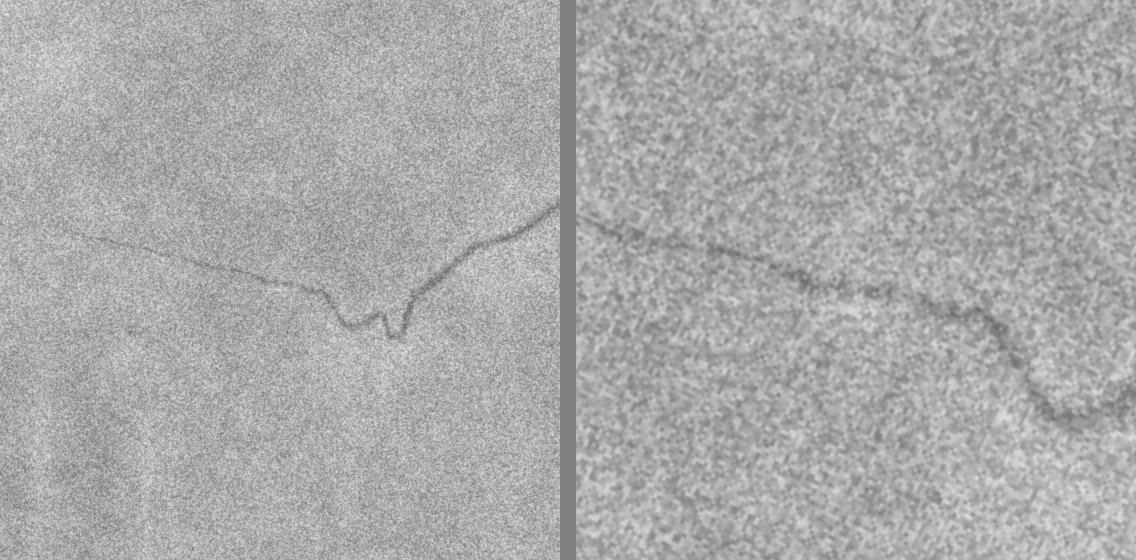
Left, the full canvas; right, a detail of the centre.
A WebGL 1 fragment shader for this texture:

```glsl
precision highp float;
// Grey, weathered plaster with one crack that widens to the right.
// The crack is a height curve built from ramps; soft blots and layered value
// noise make the stains, and two rotated fine noise layers make the grain.

uniform vec2 u_resolution;

const float BASE_GREY = 0.676;
const float STAIN_STRENGTH = 1.25;
const float GRAIN_STRENGTH = 1.42;

float hash(vec2 cell) {
  vec3 q = fract(vec3(cell.xyx) * 0.1031);
  q += dot(q, q.yzx + 33.33);
  return fract((q.x + q.y) * q.z);
}

// Smooth value noise, centred on zero.
float noise(vec2 p) {
  vec2 cell = floor(p);
  vec2 f = fract(p);
  f = f * f * (3.0 - 2.0 * f);
  float low = mix(hash(cell), hash(cell + vec2(1.0, 0.0)), f.x);
  float high = mix(hash(cell + vec2(0.0, 1.0)), hash(cell + 1.0), f.x);
  return mix(low, high, f.y) - 0.5;
}

vec2 rotate(vec2 p, float angle) {
  float c = cos(angle);
  float s = sin(angle);
  return vec2(c * p.x - s * p.y, s * p.x + c * p.y);
}

float layeredNoise(vec2 p) {
  float sum = 0.0;
  float weight = 0.5;
  for (int i = 0; i < 4; i++) {
    sum += weight * noise(p);
    p = rotate(p, 0.7) * 2.1 + 17.0;
    weight *= 0.6;
  }
  return sum;
}

// Soft elliptical blot: 1 at the centre, fading outwards.
float blot(vec2 p, vec2 centre, vec2 radius) {
  vec2 d = (p - centre) / radius;
  return exp(-dot(d, d));
}

float ramp(float start, float end, float x) {
  return clamp((x - start) / (end - start), 0.0, 1.0);
}

// Height of the crack: long slope, two dips, then a stepped climb.
float crackHeight(float x) {
  float y = 0.599 - 0.120 * ramp(0.07, 0.57, x);
  y -= 0.060 * smoothstep(0.570, 0.625, x);
  y += 0.019 * smoothstep(0.635, 0.678, x);
  y -= 0.038 * smoothstep(0.680, 0.698, x);
  y += 0.060 * smoothstep(0.712, 0.740, x);
  y += 0.103 * ramp(0.734, 0.850, x);
  y += 0.014 * ramp(0.850, 0.925, x);
  y += 0.058 * ramp(0.920, 1.0, x);
  return y + 0.005 * noise(vec2(x * 38.0, 4.0)) + 0.003 * noise(vec2(x * 110.0, 9.0));
}

// Signed distance to the crack, positive above it.
float crackDistance(vec2 p) {
  float stepX = 0.003;
  float slope = (crackHeight(p.x + stepX) - crackHeight(p.x - stepX)) / (2.0 * stepX);
  return (p.y - crackHeight(p.x)) / sqrt(1.0 + slope * slope);
}

float stains(vec2 p) {
  float tone = 0.060 * layeredNoise(p * vec2(8.0, 6.0) + 3.0);
  tone += 0.040 * noise(p * 32.0);
  // Pale corner and pale ground under the crack.
  tone += 0.040 * blot(p, vec2(0.08, 0.92), vec2(0.13, 0.18));
  tone += 0.035 * blot(p, vec2(0.66, 0.37), vec2(0.12, 0.06));
  tone += 0.035 * blot(p, vec2(0.96, 0.52), vec2(0.14, 0.05));
  // Dull area above the crack and a small smudge with a pale foot.
  tone -= 0.028 * blot(p, vec2(0.62, 0.58), vec2(0.20, 0.14));
  tone -= 0.022 * blot(p, vec2(0.26, 0.74), vec2(0.16, 0.08));
  tone -= 0.080 * blot(p, vec2(0.235, 0.408), vec2(0.014, 0.011));
  tone += 0.050 * blot(p, vec2(0.212, 0.362), vec2(0.030, 0.020));
  // Dark downward runs with pale edges at lower left.
  float bend = 0.018 * noise(vec2(p.y * 9.0, 2.0));
  vec2 q = vec2(p.x + bend, p.y);
  tone -= 0.048 * blot(q, vec2(0.17, 0.13), vec2(0.075, 0.17));
  tone -= 0.045 * blot(q, vec2(0.01, 0.12), vec2(0.05, 0.12));
  tone += 0.040 * blot(q, vec2(0.267, 0.13), vec2(0.012, 0.14));
  tone += 0.040 * blot(q, vec2(0.080, 0.19), vec2(0.018, 0.13));
  return tone;
}

float grain(vec2 p) {
  return 0.155 * noise(rotate(p, 0.45) * 430.0) + 0.095 * noise(rotate(p, 1.2) * 240.0);
}

void main() {
  vec2 p = gl_FragCoord.xy / u_resolution;
  float grey = BASE_GREY + STAIN_STRENGTH * stains(p) + GRAIN_STRENGTH * grain(p);

  // Crack: faint hairline on the left, broad and dark on the right.
  float opening = smoothstep(0.30, 0.80, p.x);
  float width = mix(0.0028, 0.0074, opening);
  float d = crackDistance(p);
  float line = exp(-pow(d / width, 2.0)) * smoothstep(0.04, 0.16, p.x);
  float rim = exp(-pow((abs(d) - 0.018) / 0.015, 2.0)) * opening;
  grey += 0.026 * rim - mix(0.085, 0.165, opening) * line;

  // Faint side crack near the right edge.
  float side = p.y - 0.555 + 0.55 * (p.x - 0.91) + 0.012 * noise(p.xx * 40.0);
  grey -= 0.055 * exp(-pow(side / 0.005, 2.0)) * smoothstep(0.89, 0.94, p.x);

  gl_FragColor = vec4(vec3(grey), 1.0);
}
```
